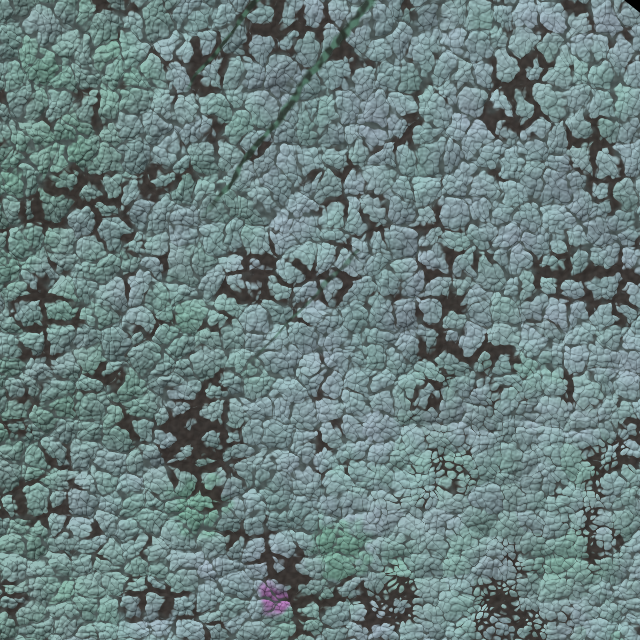
Reproduce this texture procedurally as a Shadertoy shader.

```glsl
// Aerial view of a pale teal forest canopy with brown gaps and diagonal green gullies.
#define CROWNS 26.0        // crowns across the canvas
#define LOBES 3.1          // leaf clumps per crown width
#define GRAIN 190.0        // leaf grain frequency
#define RELIEF 1.75        // strength of the side light
#define GAP_WIDTH 0.05     // narrowest gap between crowns
#define GAP_PATCHES 0.46   // widening of gaps in open patches
#define LIGHT_DIR vec2(-0.4, 0.92)
#define LEAF_BLUE vec3(0.505, 0.594, 0.612)
#define LEAF_GREEN vec3(0.435, 0.565, 0.525)
#define SHADE vec3(0.285, 0.325, 0.320)
#define SOIL vec3(0.205, 0.182, 0.170)
#define BLOSSOM vec3(0.57, 0.40, 0.59)

vec2 hash2(vec2 p) {
    vec3 q = fract(p.xyx * vec3(0.1031, 0.1030, 0.0973));
    q += dot(q, q.yzx + 33.33);
    return fract((q.xx + q.yz) * q.zy);
}

vec2 gradient(vec2 cell) {
    float angle = 6.2832 * hash2(cell).x;
    return vec2(cos(angle), sin(angle));
}

float noise(vec2 p) {
    vec2 i = floor(p), f = fract(p);
    vec2 u = f * f * f * (f * (f * 6.0 - 15.0) + 10.0);
    vec2 e = vec2(1, 0);
    float low = mix(dot(gradient(i), f), dot(gradient(i + e), f - e), u.x);
    float high = mix(dot(gradient(i + e.yx), f - e.yx), dot(gradient(i + 1.0), f - 1.0), u.x);
    return 1.4 * mix(low, high, u.y);
}

// Domed cells of unequal size: x = height, y = distance to border, zw = cell id
vec4 domes(vec2 p) {
    vec2 base = floor(p), id = base;
    float nearest = 9.0, second = 9.0;
    for (int y = -1; y <= 1; y++)
    for (int x = -1; x <= 1; x++) {
        vec2 cell = base + vec2(x, y);
        vec2 center = cell + 0.1 + 0.8 * hash2(cell);
        float d = length(p - center) - 0.22 * hash2(cell + 71.0).x;
        if (d < nearest) { second = nearest; nearest = d; id = cell; }
        else second = min(second, d);
    }
    float r = max(nearest + 0.2, 0.0);
    return vec4(1.0 - r * r, second - nearest, id);
}

// Crowns shrink towards the bottom and have ragged outlines
vec2 warp(vec2 p) {
    vec2 rough = vec2(noise(p * 24.0), noise(p * 24.0 + 40.0)) * 0.009
               + vec2(noise(p * 75.0 + 9.0), noise(p * 75.0 + 63.0)) * 0.0035;
    return vec2(p.x, p.y * (1.2 - 0.2 * p.y)) + rough + 3.0;
}

float canopyHeight(vec2 p, out vec4 crown, out vec4 lobe) {
    vec2 q = warp(p) * CROWNS;
    crown = domes(q);
    lobe = domes(q * LOBES + 17.0);
    return crown.x + 0.24 * lobe.x + 0.075 * noise(p * GRAIN) + 0.04 * noise(p * GRAIN * 0.5 + 31.0);
}

// Soft round mask with a ragged rim
float blob(vec2 p, vec2 center, float radius) {
    float d = length(p - center) / radius + 0.5 * noise(p * 45.0);
    return 1.0 - smoothstep(0.6, 1.25, d);
}

// Broken line that tapers from a to b
float gully(vec2 p, vec2 a, vec2 b, float width) {
    p += 0.006 * vec2(noise(p * 19.0), noise(p * 19.0 + 5.0));
    vec2 along = b - a;
    float t = dot(p - a, along) / dot(along, along);
    float d = length(p - a - along * clamp(t, 0.0, 1.0));
    float w = width * (1.0 - 0.65 * clamp(t, 0.0, 1.0)) * (0.9 + 0.8 * noise(p * 60.0));
    float ends = 1.0 - smoothstep(0.8, 1.0, t);
    return ends * (1.0 - smoothstep(w * 0.4, w + 0.0018, d));
}

void mainImage(out vec4 fragColor, in vec2 fragCoord) {
    vec2 p = fragCoord / iResolution.y;
    vec4 crown, lobe, unusedA, unusedB;
    float height = canopyHeight(p, crown, lobe);
    float slope = height - canopyHeight(p + 0.003 * normalize(LIGHT_DIR), unusedA, unusedB);

    // Regions: green shaded left side, fine shrubs at lower right
    float left = 1.0 - smoothstep(0.0, 0.55, p.x + 0.2 * noise(p * 3.0));
    float shrubs = 0.75 * blob(p, vec2(0.77, 0.18), 0.23);
    float patches = noise(p * 8.0 + 2.0) + 0.6 * noise(p * 23.0 + 11.0);

    // Leaf colour
    vec2 tint = hash2(crown.zw + 13.0);
    float green = clamp(0.65 * left + 0.4 * shrubs + 0.45 * (tint.x - 0.4) + 0.3 * noise(p * 5.0), 0.0, 1.0);
    vec3 color = mix(LEAF_BLUE, LEAF_GREEN, green);
    color += vec3(0.025, -0.015, 0.015) * noise(p * 13.0 + 8.0);
    float bushes = max(blob(p, vec2(0.315, 0.21), 0.045), blob(p, vec2(0.535, 0.14), 0.048));
    color = mix(color, vec3(0.40, 0.57, 0.50), 0.75 * bushes);
    color = mix(color, BLOSSOM, blob(p, vec2(0.43, 0.065), 0.026));

    // Light on crowns, lobes and leaves
    float tone = 1.0 + RELIEF * slope * (1.0 + 0.5 * left) + 0.13 * (tint.y - 0.5);
    tone += 0.10 * noise(p * 4.0 + 20.0) - 0.08 * left + 0.10 * (lobe.x - 0.75);
    tone -= 0.16 * (1.0 - smoothstep(0.0, 0.22, lobe.y));
    color *= clamp(tone, 0.45, 1.28);

    // Gaps between crowns, opening to bare soil
    float border = mix(crown.y, 0.45 * lobe.y + 0.12, shrubs) + 0.3 * (lobe.x - 0.72) + 0.05 * noise(p * 130.0);
    float width = GAP_WIDTH + GAP_PATCHES * max(patches - 0.08, 0.0);
    float gap = 1.0 - smoothstep(width - 0.06, width + 0.09, border);
    float bare = smoothstep(-0.1, 0.45, patches + 0.3 * noise(p * 60.0));
    vec3 ground = mix(SHADE, SOIL, bare) * (1.0 + 0.22 * noise(p * 110.0));
    color = mix(color, ground, 0.92 * gap);

    // Gullies with green undergrowth
    float line = gully(p, vec2(0.585, 1.01), vec2(0.30, 0.64), 0.010);
    line = max(line, gully(p, vec2(0.41, 1.01), vec2(0.28, 0.85), 0.005));
    line = max(line, 0.7 * gully(p, vec2(0.56, 0.61), vec2(0.38, 0.42), 0.003));
    vec3 growth = mix(vec3(0.16, 0.20, 0.17), vec3(0.31, 0.46, 0.39), smoothstep(-0.25, 0.4, noise(p * 70.0)));
    color = mix(color, growth, 0.9 * line);

    // Dark cut corner
    float corner = p.x + 1.25 * p.y - 2.225;
    color *= 1.0 - smoothstep(-1.0, 1.0, corner * iResolution.y);
    fragColor = vec4(color, 1.0);
}
```
